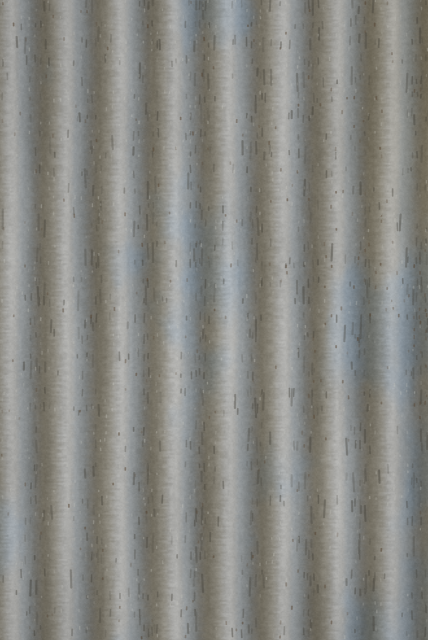
Write a Shadertoy shader that draws this texture.

```glsl
// Weathered corrugated zinc sheet: about eight soft vertical ridges shaded by a
// lopsided wave profile, then worn with blotches, fibrous grain, drip streaks
// and small flecks scattered on jittered grids. One unit is the canvas width.

const float RIDGES       = 7.87;   // ridges across the canvas
const float FIRST_RIDGE  = 0.028;  // position of the first crest
const float EDGE_FRAY    = 0.045;  // roughness of the shading, in ridge periods
const float GRAIN        = 0.055;
const float BLOTCH       = 0.07;
const float STREAK_DARK  = 0.42;
const float FLECK_LIGHT  = 0.35;

const vec3 CREST   = vec3(0.645, 0.645, 0.635);
const vec3 TROUGH  = vec3(0.435, 0.425, 0.395);
const vec3 COOL    = vec3(-0.020, 0.000, 0.022);
const vec3 WARM    = vec3(0.012, 0.004, -0.016);
const vec3 STREAK  = vec3(0.25, 0.24, 0.21);
const vec3 FLECK   = vec3(0.78, 0.78, 0.75);
const vec3 RUST    = vec3(0.34, 0.27, 0.20);

float hash(vec2 p) {
    return fract(sin(dot(p, vec2(12.9898, 78.233))) * 43758.5453);
}

float noise(vec2 p) {
    vec2 i = floor(p), f = fract(p);
    f = f * f * (3.0 - 2.0 * f);
    return mix(mix(hash(i), hash(i + vec2(1, 0)), f.x),
               mix(hash(i + vec2(0, 1)), hash(i + vec2(1, 1)), f.x), f.y);
}

float fbm(vec2 p) {
    float sum = 0.0, amp = 0.5;
    for (int i = 0; i < 4; i++) {
        sum += amp * noise(p);
        p = p * 2.03 + 17.3;
        amp *= 0.5;
    }
    return sum / 0.9375;
}

// Position within one ridge: 0 at the crest, about 0.5 in the trough
float ridgePhase(float x) {
    return fract((x - FIRST_RIDGE) * RIDGES);
}

// Bell centred on the shaded flank, where dirt collects
float dirtBand(float phase) {
    float d = (phase - 0.45) / 0.22;
    return exp(-d * d);
}

// Coverage of short, slightly slanted dashes, one candidate per grid cell
float dashes(vec2 u, vec2 cell, vec2 halfSize, float density, float banding, float seed) {
    vec2 id = floor(u / cell);
    vec2 key = id + seed;
    vec2 center = (id + 0.3 + 0.4 * vec2(hash(key), hash(key + 31.7))) * cell;
    float len = halfSize.y * mix(0.3, 1.0, hash(key + 57.1));
    float keep = density * mix(1.0, dirtBand(ridgePhase(center.x)), banding);
    vec2 d = u - center;
    d.x += d.y * 0.12 * (hash(key + 73.9) - 0.5);
    d.y -= clamp(d.y, -len, len);
    float soft = max(1.0 / iResolution.x, halfSize.x * 0.6);
    float shape = 1.0 - smoothstep(halfSize.x - soft * 0.5, halfSize.x + soft, length(d));
    return shape * step(hash(key + 11.3), keep) * mix(0.35, 1.0, hash(key + 91.7));
}

void mainImage(out vec4 fragColor, in vec2 fragCoord) {
    vec2 u = fragCoord / iResolution.x;
    vec2 uv = fragCoord / iResolution.xy;

    // Corrugation, with the shading frayed by short sideways fibres
    float fibre = noise(u * vec2(65.0, 230.0)) - 0.5;
    float wander = noise(vec2(u.x * 5.0, u.y * 3.0)) - 0.5;
    float phase = ridgePhase(u.x + (EDGE_FRAY * fibre + 0.05 * wander) / RIDGES);
    float shade = smoothstep(0.02, 0.54, phase) * (1.0 - smoothstep(0.56, 1.0, phase));
    float fromCrest = min(phase, 1.0 - phase);
    vec3 color = mix(CREST, TROUGH, shade);
    color += 0.035 * exp(-pow(fromCrest / 0.09, 2.0));

    // Cool reflected light on the right flank, brown film on the left one
    color += COOL * smoothstep(0.05, 0.2, phase) * (1.0 - smoothstep(0.3, 0.5, phase));
    color += WARM * smoothstep(0.45, 0.6, phase) * (1.0 - smoothstep(0.75, 0.95, phase));

    // Broad stains, tinted and stretched downwards
    float stain = fbm(u * vec2(5.0, 3.2) + 4.0) - 0.5;
    color += BLOTCH * stain;
    color += 1.4 * COOL * smoothstep(0.52, 0.72, fbm(u * vec2(6.0, 4.0) + 23.0));
    color += WARM * smoothstep(0.7, 1.0, uv.x) * smoothstep(0.4, 0.8, uv.y);

    // Fine grain, faint vertical runs and fibres near the crest
    float fine = noise(u * 330.0) + noise(u * vec2(170.0, 140.0) + 9.0) - 1.0;
    float runs = noise(u * vec2(150.0, 9.0) + 41.0) - 0.5;
    color += GRAIN * (0.5 * fine + 0.35 * runs + 0.5 * fibre * (1.0 - shade));

    // Drip streaks in two sizes, then rust specks and pale flecks
    float streak = dashes(u, vec2(0.016, 0.085), vec2(0.0019, 0.022), 0.48, 1.0, 3.0);
    streak = max(streak, dashes(u, vec2(0.011, 0.043), vec2(0.0013, 0.010), 0.42, 0.9, 19.0));
    color = mix(color, STREAK, STREAK_DARK * streak);

    float rusty = mix(0.03, 0.30, smoothstep(0.78, 0.95, uv.x) * smoothstep(0.3, 0.5, uv.y)
                                * (1.0 - smoothstep(0.55, 0.75, uv.y)));
    float speck = dashes(u, vec2(0.013, 0.017), vec2(0.0014, 0.003), rusty, 0.3, 47.0);
    color = mix(color, RUST, 0.55 * speck);

    float fleck = dashes(u, vec2(0.015, 0.019), vec2(0.0010, 0.003), 0.13, 0.0, 83.0);
    color = mix(color, FLECK, FLECK_LIGHT * fleck);

    // Gentle falloff towards the corners
    vec2 c = uv - 0.5;
    color *= 1.03 - 0.20 * dot(c, c);

    fragColor = vec4(clamp(color, 0.0, 1.0), 1.0);
}
```
